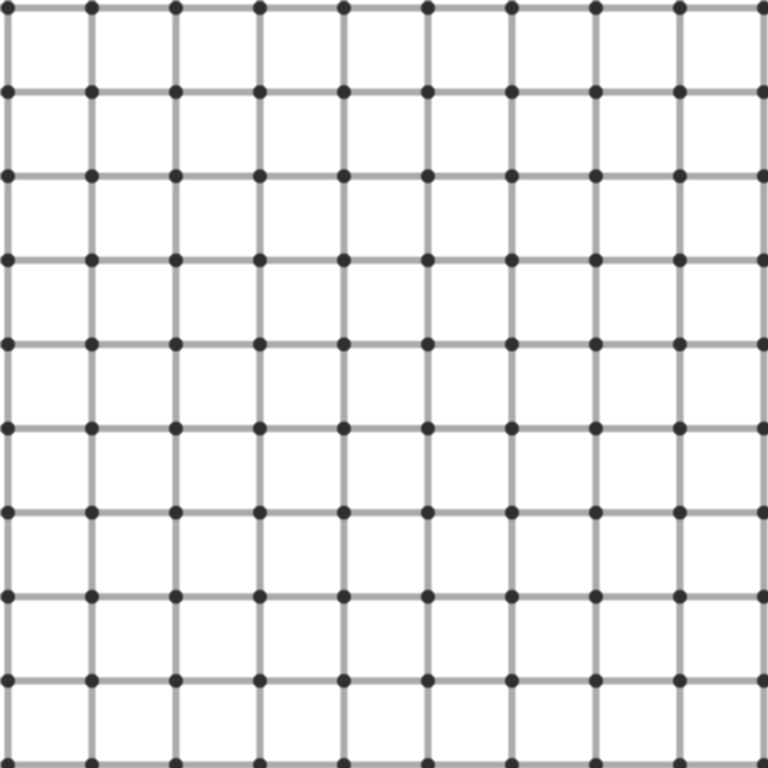
Give the GLSL for this pattern, as a WebGL 1 fragment shader.

```glsl
precision highp float;

// A square lattice of soft grey lines on white, with a dark round dot on
// every crossing. Each pixel is folded to its nearest crossing, then the
// distances to the two lines and to the dot give the coverage.

uniform vec2 u_resolution;

// Lengths are fractions of the canvas.
const vec2 SPACING = vec2(0.10937, 0.10952);
const vec2 FIRST_CROSSING = vec2(0.0104, 0.9896); // upper left
const float LINE_HALF_WIDTH = 0.0046;
const float DOT_RADIUS = 0.0090;
const float SOFTNESS = 0.0026; // half width of the edge blur

const vec3 PAPER_COLOR = vec3(1.0);
const vec3 LINE_COLOR = vec3(0.67);
const vec3 DOT_COLOR = vec3(0.18, 0.19, 0.19);

// Coverage of a shape from its signed distance, negative inside.
float softFill(float dist, float blur) {
  return 1.0 - smoothstep(-blur, blur, dist);
}

void main() {
  vec2 uv = gl_FragCoord.xy / u_resolution;
  float blur = max(SOFTNESS, 0.75 / min(u_resolution.x, u_resolution.y));

  // Offset from the nearest crossing.
  vec2 cell = (uv - FIRST_CROSSING) / SPACING;
  vec2 offset = (fract(cell + 0.5) - 0.5) * SPACING;

  // Lines in both directions, joined without darkening the overlap.
  float lineDist = min(abs(offset.x), abs(offset.y)) - LINE_HALF_WIDTH;
  vec3 color = mix(PAPER_COLOR, LINE_COLOR, softFill(lineDist, blur));

  // Dots on top.
  float dotDist = length(offset) - DOT_RADIUS;
  color = mix(color, DOT_COLOR, softFill(dotDist, blur));

  gl_FragColor = vec4(color, 1.0);
}
```
